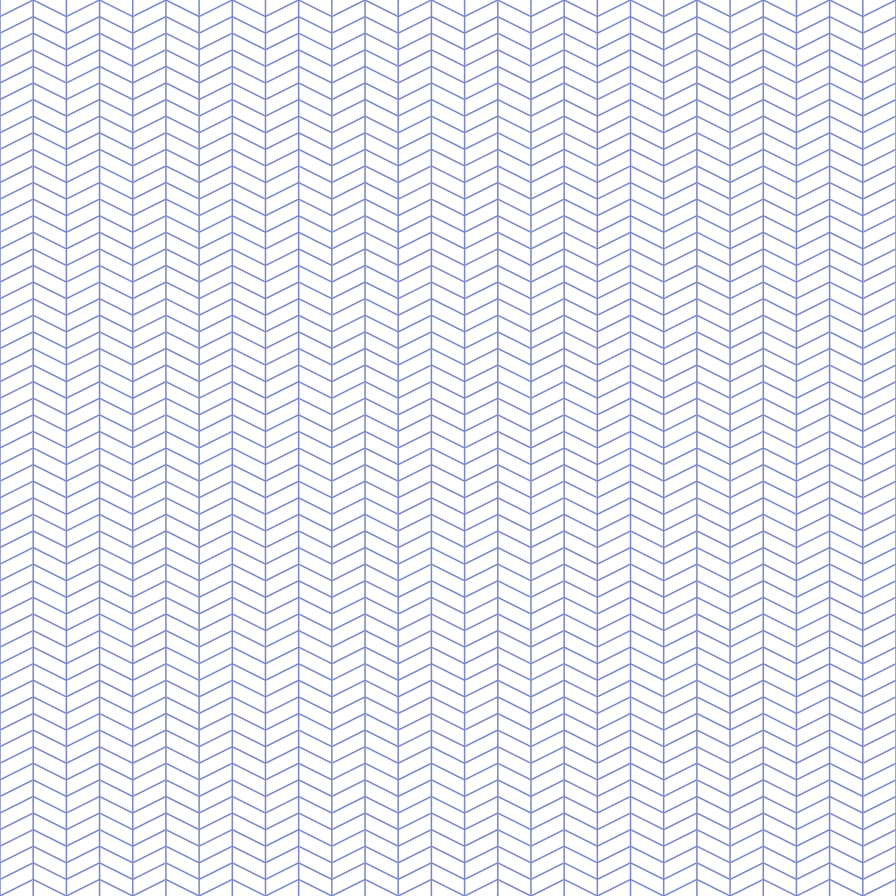
Give the GLSL for this pattern, as a WebGL 1 fragment shader.

```glsl
precision highp float;

uniform vec2 u_resolution;

#define COLUMNS 27.0
#define ROWS 54.0
#define LINE_WIDTH 0.0017
#define INK vec3(0.475, 0.525, 0.796)
#define PAPER vec3(1.0)

// Distance to the nearest integer
float nearestInteger(float x) {
  return abs(fract(x + 0.5) - 0.5);
}

// Share of a pixel-wide box covered by a line at the given distance
float lineCoverage(float dist, float pixel) {
  float halfWidth = 0.5 * LINE_WIDTH;
  float halfPixel = 0.5 * pixel;
  float overlap = min(dist + halfPixel, halfWidth) - max(dist - halfPixel, -halfWidth);
  return clamp(overlap / pixel, 0.0, 1.0);
}

void main() {
  float pixel = 1.0 / u_resolution.y;
  vec2 uv = gl_FragCoord.xy * pixel;
  float column = uv.x * COLUMNS;

  // Vertical rules between columns
  float ruleDist = nearestInteger(column) / COLUMNS;

  // Zigzag rising one row per column, then falling back
  float zigzag = 1.0 - abs(mod(column, 2.0) - 1.0);
  float slope = COLUMNS / ROWS;
  float chevronDist = nearestInteger(uv.y * ROWS - zigzag) / (ROWS * sqrt(1.0 + slope * slope));

  float ink = max(lineCoverage(ruleDist, pixel), lineCoverage(chevronDist, pixel));
  gl_FragColor = vec4(mix(PAPER, INK, ink), 1.0);
}
```
